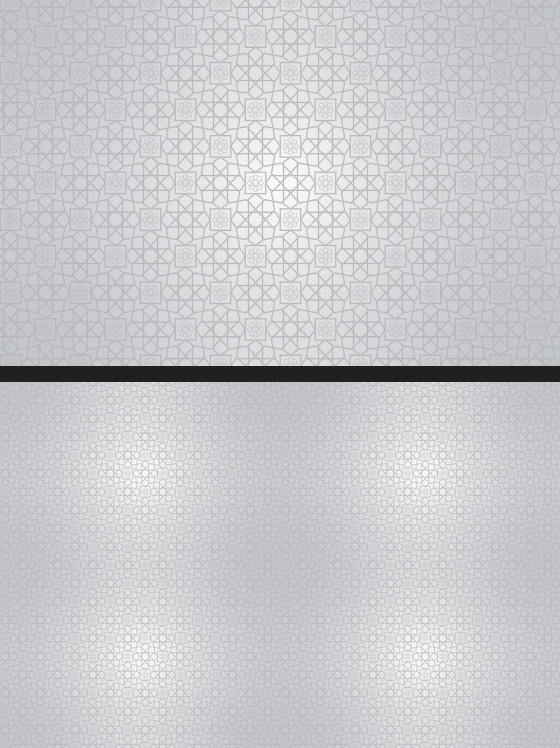
Top: one tile. Bottom: repeated 2 by 2.
Reproduce this pattern procedurally as a Shadertoy shader.

```glsl
// Silver-grey lattice of eight-petal rosettes and framed squares under a soft radial glow.

float segmentDistance(vec2 p, vec2 a, vec2 b) {
    vec2 ab = b - a;
    return length(p - a - ab * clamp(dot(p - a, ab) / dot(ab, ab), 0.0, 1.0));
}

// Distance to the lines of a rosette whose petals end at radius 0.707
float rosetteDistance(vec2 p) {
    // Fold the plane into one sixteenth of a turn
    float sector = radians(45.0);
    float angle = atan(p.y, p.x + 1e-6);
    angle = abs(angle - sector * round(angle / sector));
    p = length(p) * vec2(cos(angle), sin(angle));

    // Inner octagon, star cleft, star tip, petal shoulder, petal apex
    vec2 path[6] = vec2[6](vec2(0.2, 0.0), vec2(0.2, 0.083), vec2(0.283, 0.0),
                           vec2(0.483, 0.2), vec2(0.57, 0.2), vec2(0.707, 0.0));
    float d = 1e3;
    for (int i = 0; i < 5; i++) d = min(d, segmentDistance(p, path[i], path[i + 1]));
    return d;
}

// Share of a pixel covered by a line of the given half width
float lineCoverage(float d, float halfWidth, float pixel) {
    return clamp((halfWidth - d) / pixel + 0.5, 0.0, 1.0)
         - clamp((-halfWidth - d) / pixel + 0.5, 0.0, 1.0);
}

// Offset from the nearest node of a checkerboard lattice
vec2 latticeOffset(vec2 p) {
    vec2 node = round(vec2(p.x + p.y, p.x - p.y) * 0.5);
    return p - vec2(node.x + node.y, node.x - node.y);
}

void mainImage(out vec4 fragColor, in vec2 fragCoord) {
    vec2 uv = fragCoord / iResolution.xy;
    vec2 p = uv * vec2(16.0, 10.0) - vec2(8.3, 5.0);
    float pixel = 10.0 / iResolution.y;

    // Large rosettes, and square frames on the alternate cells
    vec2 square = latticeOffset(p - vec2(1.0, 0.0));
    float frame = abs(max(abs(square.x), abs(square.y)) - 0.293);
    float lattice = min(rosetteDistance(latticeOffset(p)), frame);
    float ink = lineCoverage(lattice, 0.018, pixel);

    // Fine rosette inside each frame
    float small = rosetteDistance(square / 0.33) * 0.33;
    ink = max(ink, 0.9 * lineCoverage(small, 0.008, pixel));

    // Glow that levels out at the canvas edges so that it wraps
    vec2 fromCentre = sin(3.14159 * (uv - 0.5)) * vec2(1.0, 0.65);
    float radius = length(fromCentre);
    vec3 ground = vec3(0.98, 0.983, 0.988) - vec3(0.18, 0.175, 0.168) * radius;
    vec3 lineColour = vec3(0.73, 0.735, 0.745) - 0.02 * radius;

    fragColor = vec4(mix(ground, lineColour, ink), 1.0);
}
```
